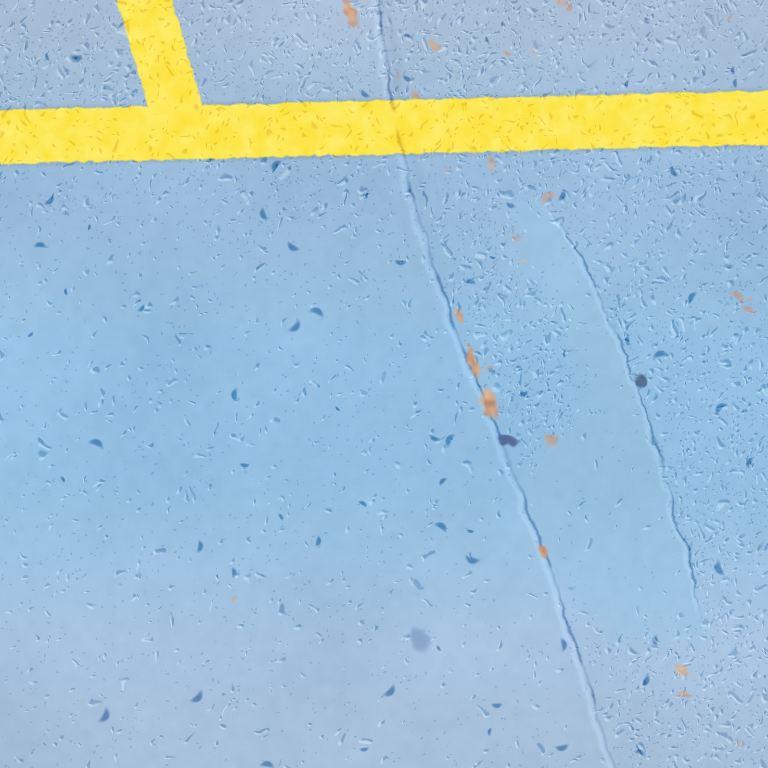
This texture is drawn by a three.js fragment shader. Its source:

```glsl
varying vec2 vUv;

float hash(vec2 p) {
  p = fract(p * vec2(0.1031, 0.1137));
  p += dot(p, p.yx + 33.33);
  return fract((p.x + p.y) * p.x * 17.31);
}

float noise(vec2 p) {
  vec2 i = floor(p), f = fract(p);
  f = f * f * (3.0 - 2.0 * f);
  return mix(mix(hash(i), hash(i + vec2(1, 0)), f.x),
             mix(hash(i + vec2(0, 1)), hash(i + vec2(1, 1)), f.x), f.y);
}

float fbm(vec2 p) {
  float sum = 0.0, amp = 0.5;
  for (int i = 0; i < 4; i++) {
    sum += amp * noise(p);
    p = mat2(1.6, 1.2, -1.2, 1.6) * p + 7.3;
    amp *= 0.5;
  }
  return sum;
}

// Short, randomly turned dents, one per occupied cell
float dents(vec2 p, float density) {
  vec2 cell = floor(p);
  float mask = 0.0;
  for (int y = -1; y <= 1; y++)
    for (int x = -1; x <= 1; x++) {
      vec2 c = cell + vec2(x, y);
      float a = 6.28 * hash(c + 31.0), size = mix(0.12, 0.34, hash(c + 83.0));
      vec2 d = p - c - vec2(hash(c + 5.0), hash(c + 17.0));
      d = mat2(cos(a), sin(a), -sin(a), cos(a)) * d;
      d.y += d.x * d.x * 0.8;
      float dent = 1.0 - smoothstep(0.4, 1.2, length(d / vec2(size * 1.5, size * 0.7)));
      mask = max(mask, dent * step(hash(c + 47.0), density));
    }
  return mask;
}

float band(float d, float halfWidth, float soft) {
  return 1.0 - smoothstep(halfWidth - soft, halfWidth + soft, abs(d));
}

// Slanted soft ellipse
float blot(vec2 p, vec2 centre, vec2 radius) {
  vec2 d = p - centre;
  d.x += d.y * 0.25;
  d += 0.007 * (vec2(noise(p * 130.0), noise(p * 130.0 + 40.0)) - 0.5);
  return 1.0 - smoothstep(0.5, 1.2, length(d / radius));
}

void main() {
  vec2 p = vUv;
  float t = 1.0 - p.y;
  float wobble = fbm(p * 45.0) - 0.47;

  // Long seam and the ragged edge of the smooth patch
  float seam = p.x - (0.492 + 0.212 * t + 0.096 * t * t - 0.014 * sin(6.283 * t)) - wobble * 0.012;
  float edge = p.x - (0.69 + 0.33 * pow(max(t - 0.26, 0.0), 0.62)) - wobble * 0.02;
  float patchLeft = 0.67 + 0.09 * smoothstep(0.3, 0.5, t) - 0.075 * smoothstep(0.53, 0.62, t)
                  + 0.1 * smoothstep(0.68, 0.85, t);
  float smoothPatch = smoothstep(-0.02, 0.02, p.x - patchLeft + wobble * 0.06)
                    * (1.0 - smoothstep(-0.01, 0.012, edge))
                    * smoothstep(0.22, 0.29, t) * (1.0 - smoothstep(0.79, 0.87, t + wobble * 0.1));
  float rough = mix(0.12, 0.58, smoothstep(-0.01, 0.04, seam));
  rough = max(rough, 0.5 * (1.0 - smoothstep(0.12, 0.45, t)));
  rough *= 0.65 + 0.75 * noise(p * 9.0 + 3.0);
  rough *= 1.0 - 0.93 * smoothPatch;

  // Blue paint with broad tonal drift
  vec3 col = mix(vec3(0.665, 0.755, 0.85), vec3(0.60, 0.735, 0.86), smoothstep(0.02, 0.26, t));
  col = mix(col, vec3(0.585, 0.755, 0.885), smoothstep(0.25, 0.5, t));
  col = mix(col, vec3(0.655, 0.755, 0.865), smoothstep(0.58, 0.95, t));
  col = mix(col, vec3(0.60, 0.755, 0.875), smoothPatch * 0.75);
  col += 0.07 * (fbm(p * 5.0) - 0.47) + 0.035 * (fbm(p * 70.0) - 0.47);

  // Dents with a lit lower rim, then sparse dark pinholes
  vec2 q = p * 95.0 + 1.5 * vec2(noise(p * 60.0), noise(p * 60.0 + 9.0));
  float dent = dents(q, rough), rim = dents(q + vec2(0.22, 0.28), rough);
  float fine = dents(p * 165.0, rough * 0.7);
  col += vec3(0.09, 0.08, 0.06) * rim * (1.0 - dent);
  col -= vec3(0.19, 0.15, 0.11) * dent * (0.45 + 0.55 * noise(p * 40.0));
  col -= vec3(0.09, 0.07, 0.05) * fine;
  col -= vec3(0.28, 0.22, 0.16) * dents(p * 46.0 + 20.0, 0.035) * (1.0 - smoothPatch);

  // Seam shadow, highlight and patch edge
  float broken = smoothstep(0.3, 0.6, noise(vec2(t * 32.0, 4.0)));
  col -= vec3(0.24, 0.21, 0.15) * band(seam, 0.0016, 0.002) * (0.3 + 0.7 * broken);
  col += 0.055 * band(seam + 0.007, 0.003, 0.004);
  col -= 0.045 * band(seam - 0.012, 0.004, 0.009) * (1.0 - smoothstep(0.1, 0.4, t));
  float edgeSpan = smoothstep(0.26, 0.29, t) * (1.0 - smoothstep(0.78, 0.81, t));
  float edgeBreak = 0.25 + 0.75 * smoothstep(0.3, 0.55, noise(vec2(t * 24.0, 12.0)));
  col -= vec3(0.26, 0.22, 0.16) * band(edge, 0.0012, 0.002) * edgeSpan * edgeBreak;
  col += 0.05 * band(edge + 0.005, 0.002, 0.003) * edgeSpan;

  // Yellow lines
  float wear = (fbm(p * 110.0) - 0.47) * 0.006;
  float across = band(p.y - 0.8215 - 0.0255 * p.x + wear, 0.035, 0.0018);
  float upright = band(p.x - 0.188 - 0.292 * t + wear, 0.0355, 0.0018) * step(0.84, p.y);
  float line = max(across, upright);
  float fringe = band(p.y - 0.8215 - 0.0255 * p.x, 0.038, 0.004);
  col -= vec3(0.05, 0.06, 0.08) * fringe;
  vec3 yellow = vec3(0.99, 0.905, 0.31) + vec3(0.02, 0.07, 0.28) * (fbm(p * 65.0) - 0.4);
  yellow -= vec3(0.1, 0.16, 0.15) * dent * 0.6;
  yellow -= vec3(0.14, 0.2, 0.1) * band(seam, 0.0015, 0.003) * broken;
  col = mix(col, yellow, line);

  // Rust along the seam and scattered chips
  float rust = blot(p, vec2(0.597, 0.59), vec2(0.006, 0.009));
  rust = max(rust, blot(p, vec2(0.616, 0.53), vec2(0.006, 0.023)));
  rust = max(rust, blot(p, vec2(0.636, 0.475), vec2(0.011, 0.021)));
  rust = max(rust, blot(p, vec2(0.456, 0.984), vec2(0.008, 0.022)));
  rust = max(rust, blot(p, vec2(0.707, 0.281), vec2(0.007, 0.008)));
  rust = max(rust, 0.7 * blot(p, vec2(0.565, 0.941), vec2(0.008)));
  rust = max(rust, 0.6 * blot(p, vec2(0.719, 0.426), vec2(0.009)));
  rust = max(rust, 0.7 * blot(p, vec2(0.887, 0.127), vec2(0.009)));
  rust = max(rust, 0.55 * blot(p, vec2(0.305, 0.221), vec2(0.006)));
  rust = max(rust, 0.6 * dents(p * 38.0 + 60.0, 0.06) * smoothstep(0.0, 0.02, seam) * (1.0 - smoothPatch) * (1.0 - line));
  col = mix(col, mix(vec3(0.76, 0.5, 0.38), vec3(0.93, 0.73, 0.53), noise(p * 120.0)), rust * 0.85);

  // Dark scuffs
  col = mix(col, vec3(0.27, 0.36, 0.52), 0.8 * blot(p, vec2(0.662, 0.426), vec2(0.014, 0.007)));
  col = mix(col, vec3(0.25, 0.34, 0.48), 0.75 * blot(p, vec2(0.834, 0.505), vec2(0.008, 0.009)));
  col = mix(col, vec3(0.42, 0.55, 0.7), 0.5 * blot(p, vec2(0.547, 0.167), vec2(0.014, 0.018)));
  gl_FragColor = vec4(clamp(col, 0.0, 1.0), 1.0);
}
```
